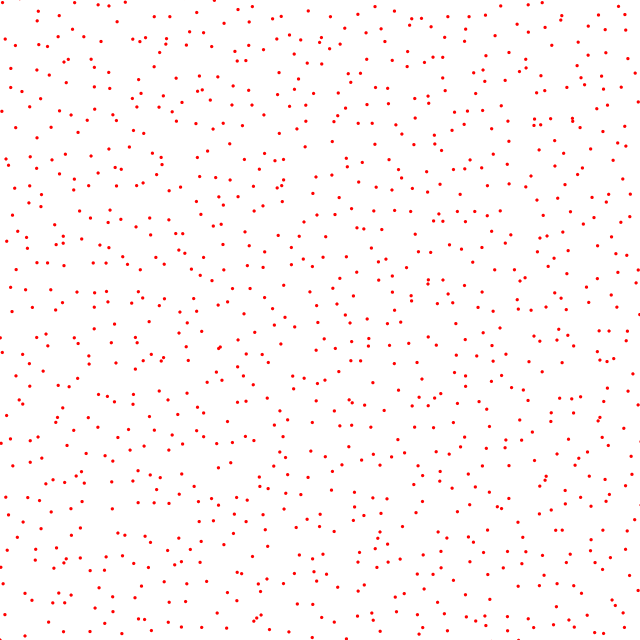
Write a Shadertoy shader that draws this pattern.

```glsl
// Small red dots scattered over white by jittered sampling: the canvas
// is split into square cells and each cell holds one dot at a random spot.
// Neighbouring cells are searched so dots stay whole across cell borders.

#define CELLS 32.0        // cells along the canvas height
#define DOT_RADIUS 0.08   // in cell widths
#define JITTER 1.0        // 0 = regular grid, 1 = anywhere in the cell
#define PAPER_COLOR vec3(1.0)
#define DOT_COLOR vec3(1.0, 0.0, 0.0)

// Two random values in 0..1 for a cell
vec2 hash22(vec2 cell) {
    vec2 q = vec2(dot(cell, vec2(127.1, 311.7)),
                  dot(cell, vec2(269.5, 183.3)));
    return fract(sin(q) * 43758.5453);
}

// Distance from p to the nearest dot centre, in cell widths
float nearestDot(vec2 p) {
    vec2 home = floor(p);
    float nearest = 8.0;
    for (int y = -1; y <= 1; y++) {
        for (int x = -1; x <= 1; x++) {
            vec2 cell = home + vec2(x, y);
            vec2 centre = cell + 0.5 + JITTER * (hash22(cell) - 0.5);
            nearest = min(nearest, distance(p, centre));
        }
    }
    return nearest;
}

void mainImage(out vec4 fragColor, in vec2 fragCoord) {
    vec2 p = fragCoord / iResolution.y * CELLS;
    float pixelWidth = CELLS / iResolution.y;

    // Edge blended over one pixel
    float edge = nearestDot(p) - DOT_RADIUS;
    float coverage = clamp(0.5 - edge / pixelWidth, 0.0, 1.0);

    fragColor = vec4(mix(PAPER_COLOR, DOT_COLOR, coverage), 1.0);
}
```
